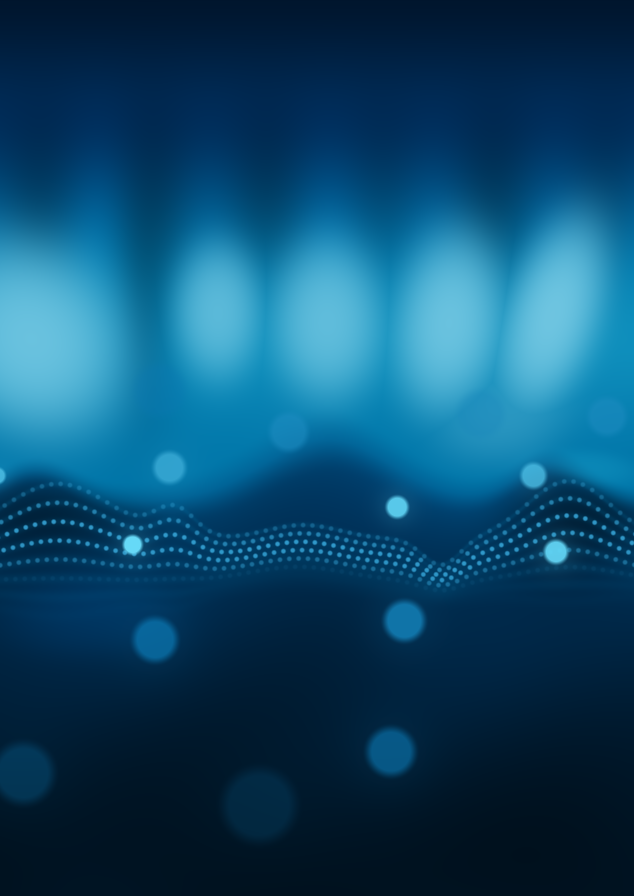
Write a WebGL 1 fragment shader that draws this background.

```glsl
precision highp float;

// Deep blue out-of-focus seascape: pale vertical glows over a dark rolling ridge.
// Gaussian bumps shape the glows and wave contours; dotted rows are interpolated
// between an upper and a lower contour, with soft bokeh discs laid on top.

uniform vec2 u_resolution;

// Units: the canvas height is 100.
const vec3 TOP = vec3(0.0, 0.08, 0.17);
const vec3 NAVY = vec3(0.0, 0.17, 0.34);
const vec3 AZURE = vec3(0.0, 0.46, 0.66);
const vec3 TEAL = vec3(0.08, 0.60, 0.77);
const vec3 PALE = vec3(0.43, 0.77, 0.88);
const vec3 CREST = vec3(0.0, 0.33, 0.54);
const vec3 WATER = vec3(0.0, 0.17, 0.31);
const vec3 ABYSS = vec3(0.0, 0.07, 0.125);
const vec3 DOT = vec3(0.22, 0.66, 0.86);
const vec3 DISC_BLUE = vec3(0.04, 0.47, 0.70);
const vec3 DISC_HOT = vec3(0.40, 0.85, 0.97);
const int ROWS = 8;
const float ROW_STEP = 0.19;
const float DOT_STEP = 1.04;
const float DOT_RADIUS = 0.25;

float bump(float x, float center, float width) {
  float d = (x - center) / width;
  return exp(-d * d);
}

// Flat-topped soft ellipse, leaning sideways with height.
float glow(vec2 p, vec2 center, vec2 radius, float lean) {
  vec2 d = p - center;
  d.x -= lean * d.y;
  d /= radius;
  float q = dot(d, d);
  return exp(-q * (0.45 + 0.4 * q));
}

float ridge(float x) {
  return 44.0 + 3.5 * bump(x, 4.0, 6.0) + 7.0 * bump(x, 36.5, 10.0)
       + 4.5 * bump(x, 61.5, 5.5);
}

float upperContour(float x) {
  return 39.8 + 6.2 * bump(x, 6.5, 8.5) + 3.2 * bump(x, 19.5, 3.2)
       + 1.6 * bump(x, 33.8, 5.9) - 2.9 * bump(x, 49.2, 2.9)
       + 6.5 * bump(x, 63.4, 6.5);
}

float lowerContour(float x) {
  return 34.9 + 1.6 * bump(x, 33.2, 7.8) - bump(x, 49.2, 3.3)
       + 1.3 * bump(x, 63.8, 7.8);
}

float rowHeight(float x, float t) {
  return mix(upperContour(x), lowerContour(x), t);
}

vec3 sky(vec2 p) {
  vec3 c = mix(TOP, NAVY, smoothstep(102.0, 86.0, p.y));
  c = mix(c, AZURE, smoothstep(88.0, 66.0, p.y));
  // Vertical light shafts
  float shafts = sin(p.x * 0.5 + 2.3) + 0.6 * sin(p.x * 0.23 - 1.6);
  c *= 1.0 + 0.11 * shafts * bump(p.y, 77.0, 10.0);
  float gap = bump(p.x, 16.0, 4.0);
  c *= 1.0 - 0.22 * gap * bump(p.y, 70.0, 14.0);
  c = mix(c, TEAL, 0.7 * bump(p.y, 62.0, 8.5) * (1.0 - 0.75 * gap));
  // Pale windows of light
  float light = 0.95 * glow(p, vec2(3.5, 62.2), vec2(9.5, 10.0), -0.15);
  light = max(light, 0.80 * glow(p, vec2(24.3, 65.3), vec2(4.4, 7.0), 0.0));
  light = max(light, 0.85 * glow(p, vec2(36.5, 64.2), vec2(5.6, 8.2), 0.0));
  light = max(light, 0.95 * glow(p, vec2(50.1, 64.0), vec2(5.5, 9.3), 0.08));
  light = max(light, glow(p, vec2(61.6, 64.8), vec2(5.0, 10.0), 0.25));
  light = max(light, 0.35 * glow(p, vec2(56.0, 53.5), vec2(7.0, 5.0), 0.3));
  return mix(c, PALE, light);
}

vec3 sea(vec2 p, float depth) {
  vec3 c = mix(ABYSS, WATER, smoothstep(2.0, 42.0, p.y));
  float haze = sin(p.x * 0.17 + 0.8 * sin(p.y * 0.16)) + sin(p.x * 0.11 - p.y * 0.2);
  c *= 1.0 + 0.06 * haze + 0.25 * glow(p, vec2(9.0, 31.0), vec2(9.0, 4.0), 0.0);
  c = mix(c, CREST, exp(-max(depth, 0.0) * 0.25) * 0.95);
  float shade = bump(p.x, 5.0, 11.0) + bump(p.x, 66.0, 7.0);
  return c * (1.0 - 0.38 * shade * bump(p.y, 42.5, 4.5));
}

void disc(inout vec3 c, vec2 p, float x, float y, float r, float heat, float alpha) {
  float d = length(p - vec2(x, y));
  float body = smoothstep(r * 1.25, r * 0.7, d) + 0.15 * bump(d, 0.0, r * 1.8);
  c = mix(c, mix(DISC_BLUE, DISC_HOT, heat), min(body, 1.0) * alpha);
}

void main() {
  vec2 p = 100.0 * gl_FragCoord.xy / u_resolution.y;
  p.x *= 70.7 * u_resolution.y / (100.0 * u_resolution.x);

  float depth = ridge(p.x) - p.y;
  float soft = 1.6 + 2.4 * bump(p.x, 34.0, 17.0);
  vec3 c = mix(sky(p), sea(p, depth), smoothstep(-soft, soft, depth));
  c = mix(c, TEAL, 0.45 * glow(p, vec2(66.0, 47.8), vec2(4.5, 1.8), -0.8));

  // Dotted wave rows, dissolving into blurred strands toward the viewer
  for (int i = 0; i < ROWS; i++) {
    float t = float(i) * ROW_STEP;
    float shift = 0.37 * float(i);
    float dotX = (floor(p.x / DOT_STEP + shift) + 0.5 - shift) * DOT_STEP;
    float d = length(p - vec2(dotX, rowHeight(dotX, t)));
    float focus = smoothstep(1.05, 0.5, t) * mix(0.4, 1.0, smoothstep(0.0, 0.35, t));
    float strand = bump(p.y, rowHeight(p.x, t), 0.3 + 0.3 * t);
    c = mix(c, AZURE, 0.17 * strand * smoothstep(1.6, 0.7, t));
    c = mix(c, DOT, 0.85 * focus * smoothstep(DOT_RADIUS * 1.5, DOT_RADIUS * 0.5, d));
  }

  // Bokeh: x, y, radius, heat, opacity
  disc(c, p, 14.8, 39.2, 1.05, 1.0, 1.0);
  disc(c, p, 44.3, 43.4, 1.2, 0.9, 0.95);
  disc(c, p, 62.0, 38.4, 1.3, 0.95, 0.95);
  disc(c, p, 59.5, 46.9, 1.4, 0.7, 0.85);
  disc(c, p, 18.9, 47.8, 1.75, 0.55, 0.8);
  disc(c, p, -0.3, 46.9, 0.9, 0.7, 0.9);
  disc(c, p, 32.2, 51.8, 2.1, 0.2, 0.65);
  disc(c, p, 67.7, 53.5, 2.1, 0.2, 0.6);
  disc(c, p, 53.6, 53.8, 2.6, 0.1, 0.3);
  disc(c, p, 17.8, 56.4, 2.9, 0.0, 0.35);
  disc(c, p, 45.1, 30.7, 2.2, 0.1, 0.85);
  disc(c, p, 17.3, 28.6, 2.4, 0.0, 0.75);
  disc(c, p, 43.6, 16.1, 2.6, 0.0, 0.65);
  disc(c, p, 2.6, 13.7, 3.3, 0.0, 0.32);
  disc(c, p, 28.9, 10.1, 4.0, 0.0, 0.2);

  gl_FragColor = vec4(c, 1.0);
}
```
